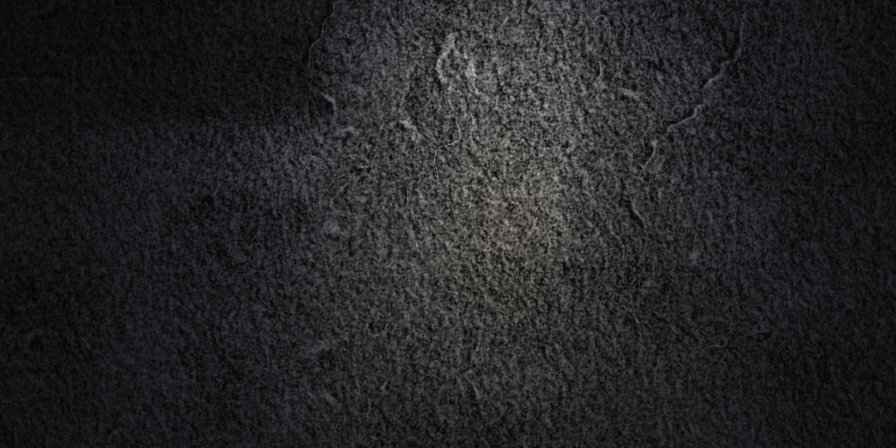
Reproduce this texture procedurally as a Shadertoy shader.

```glsl
// Dark weathered slate with thin broken creases, fine grain and a soft central glow.
#define GRAIN_SCALE 215.0
#define GRAIN_GAIN 1.55
#define RELIEF_GAIN 0.62
#define RELIEF_STEP 0.0028
#define CREASE_GAIN 0.75
#define CREASE_WIDTH 0.045
#define GLOW_GAIN 0.145
#define AMBIENT 0.045
#define COOL_TINT vec3(0.92, 0.99, 1.08)
#define WARM_TINT vec3(1.04, 1.00, 0.93)

float hash(vec2 p) {
    vec3 q = fract(vec3(p.xyx) * 0.1031);
    q += dot(q, q.yzx + 33.33);
    return fract((q.x + q.y) * q.z);
}

float noise(vec2 p) {
    vec2 i = floor(p), f = fract(p);
    f = f * f * (3.0 - 2.0 * f);
    return mix(mix(hash(i), hash(i + vec2(1, 0)), f.x),
               mix(hash(i + vec2(0, 1)), hash(i + vec2(1, 1)), f.x), f.y);
}

float fbm(vec2 p) {
    float sum = 0.0, amp = 0.5;
    for (int i = 0; i < 4; i++) {
        sum += amp * noise(p);
        p = mat2(1.6, 1.2, -1.2, 1.6) * p + 7.3;
        amp *= 0.5;
    }
    return sum;
}

// Soft elliptical spot
float spot(vec2 p, vec2 centre, vec2 radius) {
    vec2 d = (p - centre) / radius;
    return exp(-dot(d, d));
}

float band(float y, float low, float high) {
    return smoothstep(low - 0.04, low + 0.04, y)
         * (1.0 - smoothstep(high - 0.04, high + 0.04, y));
}

float leftLedgeX(float y) {
    return 0.72 + 3.0 * (y - 0.85) * (y - 0.85);
}

// Thin bright rim with a wider shadow on its left side
float rim(float offset) {
    float lit = exp(-pow(offset / 0.0045, 2.0));
    float dark = exp(-pow((offset + 0.013) / 0.010, 2.0));
    return lit - 0.6 * dark;
}

// Fine stone height: small pits and upright wrinkles
float stoneHeight(vec2 p, vec2 warp) {
    vec2 q = p + 0.09 * warp;
    float ridge = 1.0 - abs(2.0 * noise(q * vec2(46.0, 24.0)) - 1.0);
    return 0.16 * ridge + 0.45 * fbm(p * vec2(88.0, 64.0) + 5.0 * warp);
}

// Sparse thin creases along noise contours, broken up by a mask
float creases(vec2 p, vec2 warp) {
    vec2 q = p + 0.16 * warp;
    float arc = length(q - vec2(0.78, 0.16));
    float leftSide = 1.0 - smoothstep(0.65, 1.00, p.x);
    float upright = noise(q * vec2(25.0, 11.0));
    float curved = noise(q * 8.0 + vec2(arc * 16.0, 4.0));
    float contour = mix(upright, curved, leftSide) - 0.52;
    float line = 1.0 - smoothstep(0.0, CREASE_WIDTH, abs(contour));
    float shadow = 1.0 - smoothstep(0.0, 1.8 * CREASE_WIDTH, abs(contour + 0.09));
    float broken = smoothstep(0.42, 0.62, noise(p * 27.0 + 9.0));
    float region = smoothstep(0.34, 0.60, fbm(p * 5.0 + 23.0));
    return (line - 0.45 * shadow) * broken * region;
}

// Long fractures at fixed places
float fractures(vec2 p, vec2 warp) {
    float x = p.x + 0.16 * warp.x + 0.025 * (noise(p * 38.0) - 0.5);
    float rightX = mix(1.43, 1.66, smoothstep(0.60, 0.95, p.y));
    float gaps = smoothstep(0.22, 0.55, noise(p * 19.0 + 41.0));
    return gaps * (1.1 * rim(x - leftLedgeX(p.y)) * band(p.y, 0.70, 1.05)
         + 0.9 * rim(x - rightX) * band(p.y, 0.38, 1.05)
         + 0.8 * rim(x - 1.08) * band(p.y, 0.08, 0.28));
}

// Broad illumination over the wall
float wallLight(vec2 p) {
    float beam = spot(p, vec2(1.15, 0.70), vec2(0.34, 0.44));
    beam *= 1.0 - 0.35 * smoothstep(1.25, 1.38, p.x);
    float light = AMBIENT + GLOW_GAIN * beam;
    light += 0.110 * spot(p, vec2(1.04, 0.50), vec2(0.70, 0.72));
    light += 0.040 * spot(p, vec2(1.04, 1.00), vec2(0.22, 0.25));
    light += 0.035 * spot(p, vec2(1.46, 0.86), vec2(0.30, 0.35));
    light += 0.040 * spot(p, vec2(0.70, 0.64), vec2(0.20, 0.08));
    float shade = 1.0 - smoothstep(-0.04, 0.04, p.x - leftLedgeX(p.y));
    return light * (1.0 - 0.32 * shade * smoothstep(0.68, 0.78, p.y));
}

void mainImage(out vec4 fragColor, in vec2 fragCoord) {
    vec2 p = fragCoord / iResolution.xy * vec2(2.0, 1.0);
    vec2 warp = vec2(fbm(p * 7.0), fbm(p * 7.0 + 19.0)) - 0.47;

    // Emboss from the upper right
    vec2 e = RELIEF_STEP * vec2(0.8, 0.6);
    float relief = 6.0 * (stoneHeight(p - e, warp) - stoneHeight(p + e, warp));

    // Rotated grain hides the noise lattice
    vec2 g = mat2(0.8, 0.6, -0.6, 0.8) * p * GRAIN_SCALE;
    float grain = 0.75 * noise(g) + 0.25 * noise(g * 0.55 + 11.0) - 0.5;
    float mottle = fbm(p * 6.0 + 3.0) - 0.47;
    float surface = 1.0 + GRAIN_GAIN * grain + RELIEF_GAIN * clamp(relief, -0.7, 0.9)
                  + CREASE_GAIN * creases(p, warp) + fractures(p, warp) + 0.7 * mottle;

    float warmth = spot(p, vec2(1.12, 0.42), vec2(0.38, 0.60));
    vec3 tint = mix(COOL_TINT, WARM_TINT, warmth);
    vec3 color = tint * wallLight(p) * max(surface, 0.2) + vec3(0.013, 0.013, 0.016);
    fragColor = vec4(clamp(color, 0.0, 1.0), 1.0);
}
```
